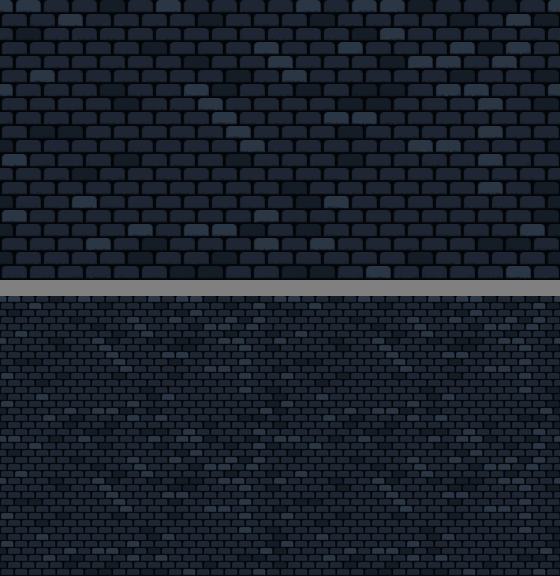
Top, the tile; bottom, the same tile 2 across and 2 down.
Give the GLSL for this pattern, as a WebGL 2 fragment shader.

```glsl
#version 300 es
precision highp float;
// A dark wall of small stone bricks in running bond, 20 across and 20 down.
// Each brick is built on a 32 x 16 grid of blocks with stepped top corners and
// a ragged shaded rim; a wrapped hash picks its tone. Supersampling smooths it.

uniform vec2 u_resolution;
out vec4 fragColor;

// Integer hash of a grid position and a seed, from 0 to 1
float hash(vec2 p, uint seed) {
    uint h = uint(p.x) * 1597334677u ^ uint(p.y) * 3812015801u ^ seed * 2798796415u;
    h = (h ^ (h >> 16)) * 2146121005u;
    h = (h ^ (h >> 15)) * 2221713035u;
    return float((h ^ (h >> 16)) >> 8) / 16777216.0;
}

// Inside distance, in blocks, to the nearest side of a brick
float sideDistance(vec2 block) {
    // The joint takes three blocks, split around the cell border
    return min(block.x - 2.0, 30.0 - block.x);
}

vec3 wall(vec2 uv) {
    const vec3 mortar = vec3(0.01, 0.02, 0.03);
    const vec3 shade = vec3(0.08, 0.11, 0.15);
    const vec3 stone = vec3(0.12, 0.15, 0.20);
    const vec3 pale = vec3(0.17, 0.21, 0.27);

    // Rows count from the top; even rows shift by half a brick
    vec2 p = vec2(uv.x, 1.0 - uv.y) * 20.0;
    float row = floor(p.y);
    p.x += 0.5 * (1.0 - mod(row, 2.0));
    vec2 brick = mod(floor(p), 20.0);
    vec2 block = floor(fract(p) * vec2(32.0, 16.0));

    // Mortar along the bottom and sides, widened at the top corners
    float side = sideDistance(block);
    float corner = block.y < 1.0 ? 3.0 : block.y < 3.0 ? 1.0 : 0.0;
    if (block.y > 13.0 || side < corner) return mortar;

    // Tone of the whole brick
    float pick = hash(brick, 7u);
    vec3 face = pick < 0.15 ? pale : pick > 0.88 ? shade : stone;
    vec3 rim = pick < 0.15 ? mix(shade, stone, 0.5) : pick > 0.88 ? shade * 0.8 : shade;

    // Rim on the sides and bottom, with chips on the inner row
    vec2 chip = brick * vec2(32.0, 16.0) + floor(block / 2.0);
    bool ragged = block.y > 11.0 && hash(chip, 23u) < 0.3;
    bool edge = side < corner + 1.0 || block.y > 12.0;
    bool worn = block.y > 12.0 && hash(chip, 41u) < 0.12;
    return (edge || ragged) && !worn ? rim : face;
}

void main() {
    // Average a 4 x 4 grid of samples inside the pixel
    vec3 color = vec3(0.0);
    for (int j = 0; j < 4; j++) {
        for (int i = 0; i < 4; i++) {
            vec2 offset = (vec2(i, j) + 0.5) / 4.0 - 0.5;
            color += wall(fract((gl_FragCoord.xy + offset) / u_resolution));
        }
    }
    fragColor = vec4(color / 16.0, 1.0);
}
```
